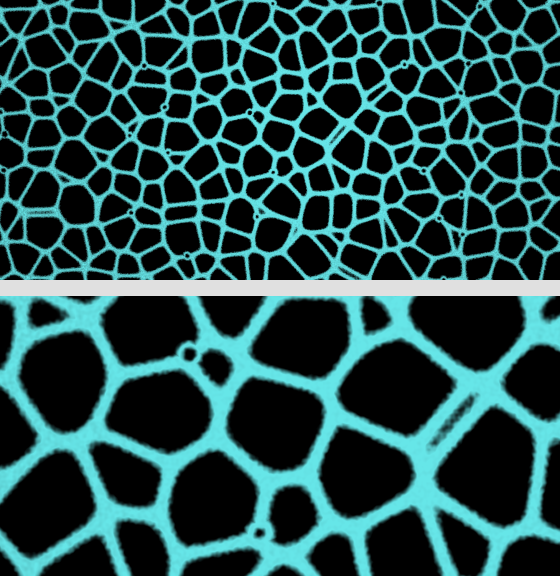
Top: the whole. Bottom: its middle third, enlarged.
A Shadertoy shader for this pattern:

```glsl
// Foam of rounded cells with soft glowing cyan walls on black.
// A weighted Voronoi diagram gives cells of mixed size; a soft minimum over
// the wall distances rounds the corners, and gradient noise frays the edges.

const vec3 WALL_COLOR = vec3(0.40, 0.90, 0.91);
const float CELLS_PER_HEIGHT = 10.2;

vec3 hash3(vec2 id) {
    vec3 q = fract(id.xyx * vec3(0.1031, 0.1030, 0.0973));
    q += dot(q, q.yxz + 33.33);
    return fract((q.xxy + q.yzz) * q.zyx);
}

float gradientNoise(vec2 p) {
    vec2 id = floor(p);
    vec2 f = p - id;
    vec2 u = f * f * f * (f * (f * 6.0 - 15.0) + 10.0);
    vec2 x = vec2(1.0, 0.0);
    float a = dot(hash3(id).xy - 0.5, f);
    float b = dot(hash3(id + x.xy).xy - 0.5, f - x.xy);
    float c = dot(hash3(id + x.yx).xy - 0.5, f - x.yx);
    float d = dot(hash3(id + x.xx).xy - 0.5, f - x.xx);
    return 2.0 * mix(mix(a, b, u.x), mix(c, d, u.x), u.y);
}

// Cell seed: position in xy, size weight in z.
vec3 cellSeed(vec2 id) {
    vec3 h = hash3(id + 17.0);
    return vec3(id + 0.5 + 0.85 * (h.xy - 0.5), 0.5 * h.z);
}

float powerDistance(vec2 p, vec3 seed) {
    vec2 d = p - seed.xy;
    return dot(d, d) - seed.z;
}

// Rounded distance to the nearest wall, slightly negative in the junctions.
float foamDepth(vec2 p, float rounding) {
    vec2 base = floor(p);
    vec3 owner = vec3(0.0);
    float nearest = 1000.0;
    for (int y = -2; y <= 2; y++)
    for (int x = -2; x <= 2; x++) {
        vec3 seed = cellSeed(base + vec2(x, y));
        float power = powerDistance(p, seed);
        if (power < nearest) {
            nearest = power;
            owner = seed;
        }
    }
    float sum = 1e-9;
    for (int y = -2; y <= 2; y++)
    for (int x = -2; x <= 2; x++) {
        vec3 seed = cellSeed(base + vec2(x, y));
        float gap = distance(seed.xy, owner.xy);
        if (gap > 0.001) {
            float wallDistance = (powerDistance(p, seed) - nearest) / (2.0 * gap);
            sum += exp(-wallDistance / rounding);
        }
    }
    return -rounding * log(sum);
}

// Tiny ringed pores, kept only where they fall on a junction.
float addPores(float depth, vec2 p, float density, float rounding) {
    vec2 id = floor(p * density);
    vec3 h = hash3(id + 71.0);
    vec2 center = (id + 0.5 + 0.52 * (h.xy - 0.5)) / density;
    float r = distance(p, center);
    if (r > 0.25 || foamDepth(center, rounding) > 0.005) return depth;
    float poreEdge = mix(0.12, 0.17, h.z);
    return max(min(depth, r - 0.09), poreEdge - r);
}

void mainImage(out vec4 fragColor, in vec2 fragCoord) {
    vec2 uv = fragCoord / iResolution.y;
    float aspect = iResolution.x / iResolution.y;

    // Bend the walls gently
    vec2 bend = vec2(gradientNoise(uv * 7.0), gradientNoise(uv * 7.0 + 40.0));
    vec2 p = (uv + 0.010 * bend) * CELLS_PER_HEIGHT + 5.0;

    float rounding = 0.06;
    float depth = foamDepth(p, rounding);
    depth = addPores(depth, p, 1.3, rounding) / CELLS_PER_HEIGHT;

    // Walls are thicker and cleaner near the middle, grainy further out
    vec2 offset = uv - vec2(0.54 * aspect, 0.52);
    float focus = exp(-dot(offset * offset, vec2(2.0, 2.4)));
    float grain = gradientNoise(uv * 170.0) + 0.6 * gradientNoise(uv * 95.0 + 60.0);
    depth += mix(0.0045, 0.0025, focus) * grain;

    float halfWidth = mix(0.0055, 0.0080, focus);
    float softness = max(mix(0.0052, 0.0040, focus), 0.7 / iResolution.y);
    float wall = 1.0 - smoothstep(halfWidth - softness, halfWidth + softness, depth);

    float brightness = mix(0.86, 1.0, focus) * (1.0 + mix(0.30, 0.05, focus) * grain);
    vec3 color = WALL_COLOR * clamp(wall * brightness, 0.0, 1.0);
    fragColor = vec4(color, 1.0);
}
```
